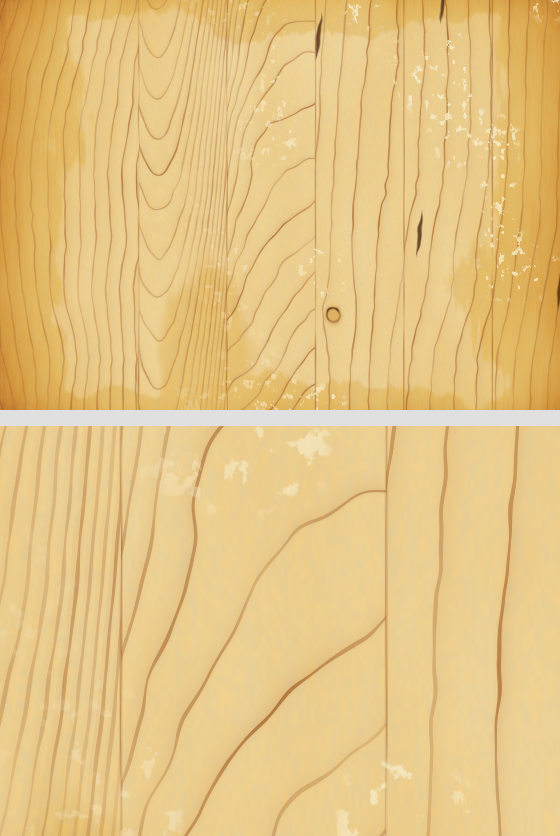
Top, the full canvas; bottom, a detail of the centre.
This texture is drawn by a Shadertoy shader. Its source:

```glsl
// Aged maple planks: wavy growth rings, honey varnish worn away to pale wood, a knot and cracks.

// Layout, in units of the canvas height
const float FIRST_SEAM = 0.338;
const float BOARD_WIDTH = 0.2157;
const float RING_WIDTH = 0.0011;
const vec2 KNOT = vec2(0.813, 0.231);
const vec2 CRACKS[4] = vec2[4](vec2(1.023, 0.43), vec2(1.081, 1.0), vec2(1.366, 0.30), vec2(0.777, 0.91));

// Tones, from bare wood to the burnt edge
const vec3 BARE = vec3(0.95, 0.87, 0.67);
const vec3 HONEY = vec3(0.915, 0.79, 0.53);
const vec3 GOLD = vec3(0.89, 0.73, 0.39);
const vec3 AMBER = vec3(0.83, 0.60, 0.25);
const vec3 BURNT = vec3(0.70, 0.42, 0.16);
const vec3 RING = vec3(0.62, 0.35, 0.13);
const vec3 CRACK = vec3(0.30, 0.15, 0.06);
const vec3 FLECK = vec3(0.97, 0.93, 0.80);

const float BASE_TONE = 0.16;
const float STAIN_TONE = 0.20;
const float EDGE_TONE = 0.36;

float hash(vec2 p) {
    vec3 q = fract(p.xyx * 0.1031);
    q += dot(q, q.yzx + 33.33);
    return fract((q.x + q.y) * q.z);
}

float noise(vec2 p) {
    vec2 i = floor(p), f = fract(p);
    f = f * f * (3.0 - 2.0 * f);
    return mix(mix(hash(i), hash(i + vec2(1, 0)), f.x),
               mix(hash(i + vec2(0, 1)), hash(i + vec2(1, 1)), f.x), f.y);
}

float fbm(vec2 p) {
    float sum = 0.0, amp = 0.5;
    for (int i = 0; i < 4; i++) {
        sum += amp * noise(p);
        p = p * 2.03 + 17.0;
        amp *= 0.5;
    }
    return sum / 0.9375;
}

// Growth field of one board; each whole step holds one ring
float rings(vec2 p, float board) {
    float s = (p.x - FIRST_SEAM) / BOARD_WIDTH - board;
    vec2 q = p + 7.0 * board + 20.0;
    float wobble = 0.055 * (noise(q * vec2(8, 6)) - 0.5) + 0.014 * (noise(q * 28.0) - 0.5);
    if (board == 0.0) {            // nested arches
        return (p.y - 1.6 * (s - 0.22) * (s - 0.22) + 1.3 * wobble) / 0.105;
    }
    if (board == 1.0) {            // slanted waves that level off near the top
        float crest = 0.45 * (1.0 - exp(-4.0 * s)) - 0.06 * s;
        float rise = mix(0.25 * s, crest, smoothstep(0.0, 1.0, p.y));
        return (p.y - rise + 1.2 * wobble) / 0.085;
    }
    // straight grain that parts around the knot
    vec2 k = p - KNOT, e = k / vec2(0.05, 0.09);
    float sway = 0.13 * (noise(p * vec2(2.5, 1.7) + 3.0) - 0.5)
               + 0.025 * (noise(p * vec2(6, 7)) - 0.5) + 0.004 * noise(p * vec2(12, 40));
    float x = p.x - 0.8 * k.x * exp(-dot(e, e)) + sway;
    return board < 0.0 ? x * 29.0 : (x - 0.06 * p.y) * 21.0;
}

vec3 woodTone(float t) {
    t = clamp(t, 0.0, 1.0) * 4.0;
    vec3 c = mix(BARE, HONEY, min(t, 1.0));
    c = mix(c, GOLD, clamp(t - 1.0, 0.0, 1.0));
    c = mix(c, AMBER, clamp(t - 2.0, 0.0, 1.0));
    return mix(c, BURNT, clamp(t - 3.0, 0.0, 1.0));
}

void mainImage(out vec4 fragColor, in vec2 fragCoord) {
    float px = 1.0 / iResolution.y;
    vec2 p = fragCoord * px;
    float width = iResolution.x * px;
    float boardPos = (p.x - FIRST_SEAM) / BOARD_WIDTH;
    float board = floor(boardPos);

    // Varnish left along the rim and in one low patch, with ragged streaky borders
    float sideDist = min(p.x, width - p.x), endDist = min(p.y, 1.0 - p.y);
    float ragged = 0.42 * (fbm(p * vec2(5, 3) + 5.0) - 0.5) + 0.07 * (fbm(p * vec2(70, 14)) - 0.5);
    float rim = 0.19 - min(sideDist, endDist * 2.3 + 0.05) + ragged;
    float patchEdge = 0.11 * (1.0 - length((p - vec2(0.48, 0.06)) / vec2(0.11, 0.24))) + 0.35 * ragged;
    float stain = smoothstep(-0.015, 0.02, max(rim, patchEdge));

    // Tone: varnish, darkened rim, cloudy variation and vertical fibres
    float fibre = noise(p * vec2(210, 16)) - 0.5;
    float grain = noise(p * vec2(330, 150)) - 0.5;
    float tone = BASE_TONE + STAIN_TONE * stain
               + EDGE_TONE * exp(-sideDist / 0.12) + 0.17 * exp(-endDist / 0.05)
               + 0.20 * (fbm(p * vec2(9, 3) + 40.0) - 0.5) + 0.09 * fibre + 0.10 * grain;
    vec3 col = woodTone(tone);
    col *= 1.0 + 0.05 * grain + 0.03 * fibre;

    // Growth rings: a thin line with a soft shade on one side
    float f = rings(p, board), h = 0.001;
    float slope = length(vec2(rings(p + vec2(h, 0), board), rings(p + vec2(0, h), board)) - f) / h;
    float d = (fract(f) - 0.5) / max(slope, 1.0);
    float strength = mix(0.45, 1.0, hash(vec2(floor(f) + 50.0, board + 9.0)))
                   * mix(0.45, 1.0, noise(p * vec2(9, 11) + 60.0))
                   * mix(0.6, 1.0, smoothstep(0.008, 0.05, 1.0 / max(slope, 1.0)));
    float w = RING_WIDTH * (0.6 + noise(p * 35.0));
    float line = 1.0 - smoothstep(w - 0.5 * px, w + px, abs(d));
    float shade = 0.22 * exp(-abs(d) / (d > 0.0 ? 0.007 : 0.002));
    col = mix(col, RING, strength * max(0.85 * line, shade));

    // Seams between boards
    float seam = abs(boardPos - floor(boardPos + 0.5)) * BOARD_WIDTH;
    float seamInk = (1.0 - smoothstep(0.0, 0.0012 + px, seam)) * step(-0.5, boardPos);
    col = mix(col, RING, seamInk * 0.6 * noise(vec2(board, p.y * 14.0)));

    // Knot: dark rim around a dull heart
    vec2 k = (p - KNOT) / vec2(0.017, 0.022);
    float r = length(k) + 0.35 * (noise(p * 70.0) - 0.5);
    col = mix(col, AMBER, 0.55 * (1.0 - smoothstep(0.6, 1.7, r)));
    col = mix(col, CRACK, 0.65 * exp(-pow((r - 0.85) / 0.16, 2.0)) * (0.4 + noise(p * 90.0)));

    // Spindle-shaped cracks
    for (int i = 0; i < 4; i++) {
        vec2 c = p - CRACKS[i];
        c.x -= 0.12 * c.y + 0.006 * (noise(p * 45.0) - 0.5);
        float halfWidth = 0.0045 * (1.0 - pow(c.y / 0.05, 2.0));
        col = mix(col, CRACK, 0.8 * (1.0 - smoothstep(-px, 1.5 * px, abs(c.x) - halfWidth)) * step(abs(c.y), 0.06));
    }

    // Clusters of chipped pale flecks
    float cluster = smoothstep(0.58, 0.78, noise(p * vec2(9, 6) + 80.0)) * smoothstep(0.25, 0.9, p.x);
    float chips = smoothstep(0.62, 0.72, fbm(p * vec2(75, 60) + 11.0));
    col = mix(col, FLECK, 0.8 * cluster * chips);

    fragColor = vec4(clamp(col, 0.0, 1.0), 1.0);
}
```
